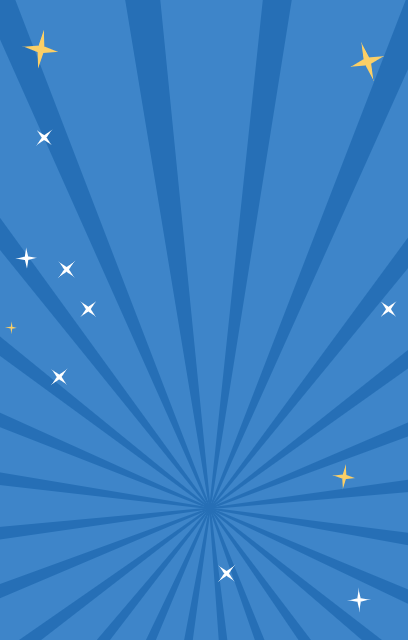
Write a WebGL 2 fragment shader that draws this background.

```glsl
#version 300 es
precision highp float;
// Blue sunburst rising from a low centre, sprinkled with gold and white sparkles.

#define BURST_CENTRE vec2(0.328, 0.2057)
#define RAY_COUNT 24.0
#define RAY_HALF_ANGLE 0.0262
#define RAY_CORE 0.0013
#define WHITE_RADIUS 0.0162
#define STAR_NOTCH 0.17
#define SKY_COLOUR vec3(0.243, 0.522, 0.790)
#define RAY_COLOUR vec3(0.148, 0.437, 0.714)
#define GOLD_COLOUR vec3(0.985, 0.810, 0.400)

uniform vec2 u_resolution;
out vec4 fragColour;

const float TAU = 6.2831853;

// Gold sparkles: centre, radius, clockwise tilt
const vec4 GOLD_STARS[4] = vec4[4](
    vec4(0.064, 0.923, 0.0305, 0.15), vec4(0.574, 0.904, 0.0305, -0.31),
    vec4(0.538, 0.255, 0.0190, 0.12), vec4(0.018, 0.488, 0.0090, 0.05));

// White sparkles: the first six stand diagonally, the rest upright
const int DIAGONAL_STARS = 6;
const vec2 WHITE_STARS[8] = vec2[8](
    vec2(0.069, 0.785), vec2(0.104, 0.579), vec2(0.138, 0.517), vec2(0.0925, 0.411),
    vec2(0.607, 0.517), vec2(0.354, 0.104), vec2(0.0415, 0.5965), vec2(0.561, 0.0625));

// Fraction of a pixel covered by a shape at signed distance d
float coverage(float d) {
    return clamp(0.5 - d * u_resolution.y, 0.0, 1.0);
}

// Signed distance to evenly spaced tapering rays
float raysDistance(vec2 p) {
    float angle = atan(p.x, p.y);
    // The ray left of vertical is a little wider than the others
    float bump = (angle + 0.13) / 0.09;
    float halfAngle = RAY_HALF_ANGLE + 0.007 * exp(-bump * bump);
    // Slight drift of the ray directions towards the bottom
    angle -= radians(0.9 - 0.9 * cos(angle) + 0.25 * sin(angle));
    float spacing = TAU / RAY_COUNT;
    float offAxis = abs(mod(angle, spacing) - 0.5 * spacing);
    return length(p) * (sin(offAxis) - halfAngle) - RAY_CORE;
}

// Signed distance to a four-pointed star with straight edges
float starDistance(vec2 p, float radius, float tilt, float aspect) {
    float c = cos(tilt), s = sin(tilt);
    vec2 q = abs(vec2(c * p.x - s * p.y, s * p.x + c * p.y));
    q.x /= aspect;
    q = vec2(max(q.x, q.y), min(q.x, q.y));
    vec2 normal = normalize(vec2(STAR_NOTCH, 1.0 - STAR_NOTCH));
    return dot(q - vec2(radius, 0.0), normal);
}

void main() {
    vec2 p = gl_FragCoord.xy / u_resolution.y;

    // Sunburst
    vec3 colour = mix(SKY_COLOUR, RAY_COLOUR, coverage(raysDistance(p - BURST_CENTRE)));

    // Gold sparkles
    for (int i = 0; i < GOLD_STARS.length(); i++) {
        vec4 star = GOLD_STARS[i];
        float d = starDistance(p - star.xy, star.z, star.w, 0.88);
        colour = mix(colour, GOLD_COLOUR, coverage(d));
    }

    // White sparkles
    for (int i = 0; i < WHITE_STARS.length(); i++) {
        float tilt = i < DIAGONAL_STARS ? TAU / 8.0 : -0.04;
        float d = starDistance(p - WHITE_STARS[i], WHITE_RADIUS, tilt, 0.95);
        colour = mix(colour, vec3(1.0), coverage(d));
    }

    fragColour = vec4(colour, 1.0);
}
```
